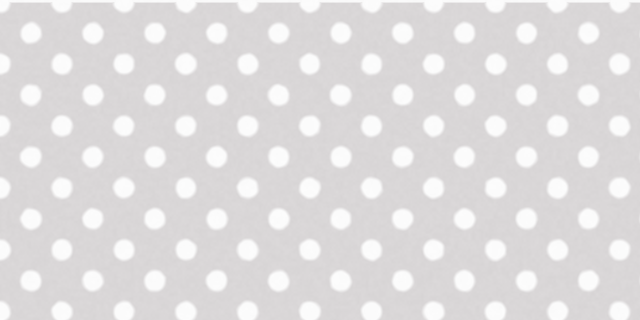
Write a WebGL 1 fragment shader that draws this pattern.

```glsl
precision highp float;

uniform vec2 u_resolution;

float hash(vec2 p) {
  vec3 q = fract(vec3(p.xyx) * 0.1031);
  q += dot(q, q.yzx + 33.33);
  return fract((q.x + q.y) * q.z);
}

float valueNoise(vec2 p) {
  vec2 cell = floor(p);
  vec2 f = fract(p);
  f = f * f * (3.0 - 2.0 * f);
  float low = mix(hash(cell), hash(cell + vec2(1.0, 0.0)), f.x);
  float high = mix(hash(cell + vec2(0.0, 1.0)), hash(cell + vec2(1.0)), f.x);
  return mix(low, high, f.y);
}

// Distance to the nearest centre of a square lattice with centred cells
float dotDistance(vec2 g) {
  return min(length(fract(g) - 0.5), length(fract(g + 0.5) - 0.5));
}

void main() {
  // Canvas heights, measured from the top left corner
  vec2 p = vec2(gl_FragCoord.x, u_resolution.y - gl_FragCoord.y) / u_resolution.y;
  vec2 g = p / 0.1936 - vec2(0.0, 0.034);
  float pixel = 1.0 / (0.1936 * u_resolution.y);

  // Faint mottling of the grey ground
  float grain = 0.6 * valueNoise(p * 75.0) + 0.4 * valueNoise(p * 150.0 + 31.0) - 0.5;
  vec3 ground = vec3(0.852, 0.841, 0.844) + 0.022 * grain;

  // Soft white dots with slightly uneven rims
  float rim = dotDistance(g) + 0.016 * (valueNoise(p * 60.0 + 7.0) - 0.5);
  float softness = max(0.038, pixel);
  float dots = 1.0 - smoothstep(0.167 - softness, 0.167 + softness, rim);

  // Pale strip along the top edge
  float strip = 1.0 - smoothstep(0.005, 0.011, p.y);

  vec3 color = mix(ground, vec3(0.985 + 0.01 * grain), max(dots, 0.95 * strip));
  gl_FragColor = vec4(color, 1.0);
}
```
